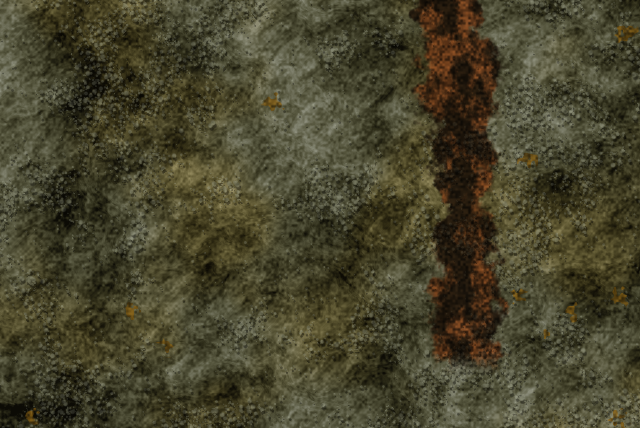
This texture is drawn by a Shadertoy shader. Its source:

```glsl
// Weathered stone wall: pale bare patches, dark moss, crusty grey lichen
// and a vertical rust stain. Layered fractal noise sets the tone, cellular
// rosettes with cast shadows form the lichen, and a ramp gives the colour.

float hash(vec2 cell) {
    uvec2 q = uvec2(ivec2(cell)) * uvec2(1597u, 3571u);
    uint h = (q.x ^ (q.y << 7)) * 74513u;
    h = (h ^ (h >> 15)) * 48271u;
    h = (h ^ (h >> 13)) * 69621u;
    return float((h ^ (h >> 16)) & 65535u) / 65535.0;
}

float noise(vec2 p) {
    vec2 i = floor(p), f = fract(p);
    f = f * f * (3.0 - 2.0 * f);
    return mix(mix(hash(i), hash(i + vec2(1, 0)), f.x),
               mix(hash(i + vec2(0, 1)), hash(i + vec2(1, 1)), f.x), f.y);
}

float fbm(vec2 p, int octaves) {
    float sum = 0.0, weight = 0.5, total = 0.0;
    for (int i = 0; i < octaves; i++) {
        sum += weight * noise(p);
        total += weight;
        weight *= 0.56;
        p = mat2(1.6, 1.2, -1.2, 1.6) * p + 17.3;
    }
    return sum / total;
}

float softSpot(vec2 p, vec2 centre, vec2 size) {
    vec2 d = (p - centre) / size;
    return exp(-dot(d, d));
}

// Broad light and dark regions of the wall
float regions(vec2 p) {
    float light = 0.09 * softSpot(p, vec2(0.69, 0.82), vec2(0.18, 0.32))
                + 0.08 * softSpot(p, vec2(0.68, 0.10), vec2(0.26, 0.24))
                + 0.11 * softSpot(p, vec2(1.25, 0.82), vec2(0.17, 0.27))
                + 0.06 * softSpot(p, vec2(1.42, 0.12), vec2(0.20, 0.30));
    float dark = 0.08 * softSpot(p, vec2(0.36, 0.82), vec2(0.24, 0.20))
               + 0.07 * softSpot(p, vec2(0.14, 0.25), vec2(0.30, 0.36))
               + 0.10 * softSpot(p, vec2(0.86, 0.42), vec2(0.13, 0.20))
               + 0.10 * softSpot(p, vec2(1.50, 0.88), vec2(0.08, 0.18));
    return light - dark;
}

// Irregular round scales, one per jittered cell, thinned out by density
float rosettes(vec2 p, float scale, float density) {
    vec2 q = p * scale, base = floor(q);
    float cover = 0.0;
    for (int y = -1; y <= 1; y++)
    for (int x = -1; x <= 1; x++) {
        vec2 cell = base + vec2(x, y);
        vec2 jitter = vec2(hash(cell + 31.0), hash(cell + 67.0));
        float radius = mix(0.25, 0.6, hash(cell + 101.0));
        float disc = smoothstep(radius, radius * 0.4, length(q - cell - jitter));
        cover = max(cover, disc * step(hash(cell), density));
    }
    return cover;
}

float lichen(vec2 p) {
    float cluster = smoothstep(0.50, 0.74, fbm(p * 9.0 + 40.0, 4));
    float coarse = rosettes(p, 72.0, cluster * 0.75);
    float fine = rosettes(p + 5.0, 125.0, 0.05 + cluster * 0.6);
    return max(coarse, fine * 0.8);
}

// Ragged stain that drifts right on its way down and pinches halfway
float rustStain(vec2 p) {
    float centre = 1.055 + 0.06 * (1.0 - p.y) + 0.05 * (fbm(p * 6.0 + 9.0, 3) - 0.5);
    float halfWidth = 0.072 - 0.035 * softSpot(p.yy, vec2(0.52), vec2(0.06));
    float edge = abs(p.x - centre) - halfWidth + 0.10 * (fbm(p * 28.0, 4) - 0.5);
    return smoothstep(0.014, -0.014, edge) * smoothstep(0.12, 0.18, p.y);
}

// A few scattered crumbs of yellow lichen
float yellowCrumbs(vec2 p) {
    float cover = 0.0;
    for (int i = 0; i < 11; i++) {
        float id = float(i);
        vec2 centre = vec2(1.5 * hash(vec2(id, 3.0)), hash(vec2(id, 8.0)));
        float radius = mix(0.007, 0.018, hash(vec2(id, 14.0)));
        float edge = length(p - centre) - radius + 0.035 * (noise(p * 110.0) - 0.5);
        cover = max(cover, smoothstep(0.003, -0.003, edge));
    }
    return cover;
}

vec3 stoneRamp(float tone) {
    vec3 soot = vec3(0.05, 0.045, 0.02), moss = vec3(0.19, 0.18, 0.10);
    vec3 stone = vec3(0.35, 0.34, 0.24), pale = vec3(0.56, 0.55, 0.47);
    vec3 c = mix(soot, moss, clamp((tone - 0.05) / 0.14, 0.0, 1.0));
    c = mix(c, stone, clamp((tone - 0.19) / 0.16, 0.0, 1.0));
    return mix(c, pale, clamp((tone - 0.35) / 0.21, 0.0, 1.0));
}

void mainImage(out vec4 fragColor, in vec2 fragCoord) {
    vec2 p = fragCoord / iResolution.y;
    vec2 toLight = vec2(-0.003, 0.007);

    // Tone from large patches, lit clumps and fine grain
    float patches = fbm(p * 5.5, 5) - 0.5;
    float clumps = fbm(p * 21.0 + 3.0 * patches, 5);
    float relief = clumps - fbm((p + toLight) * 21.0 + 3.0 * patches, 5);
    float grain = noise(p * 165.0) - 0.5;
    float tone = 0.275 + 0.9 * regions(p) + 0.42 * patches
               + 0.34 * (clumps - 0.5) + 0.4 * relief + 0.16 * grain;
    vec3 color = stoneRamp(tone);
    float warmth = smoothstep(0.35, 0.7, fbm(p * 4.0 + 71.0, 3));
    color *= mix(vec3(0.97, 1.0, 1.02), vec3(1.05, 1.0, 0.80), warmth);

    // Rust: dark core with orange flecks
    float fleck = smoothstep(0.40, 0.66, fbm(p * vec2(24.0, 17.0) + 55.0, 5));
    vec3 rust = mix(vec3(0.10, 0.065, 0.03), vec3(0.37, 0.20, 0.085), fleck);
    float stain = rustStain(p);
    color = mix(color, rust * (1.0 + 1.2 * grain), stain * 0.92);

    // Lichen scales and the shadows they cast
    float scales = lichen(p) * (1.0 - 0.75 * stain);
    float shadow = lichen(p + toLight) * (1.0 - scales);
    color *= 1.0 - 0.38 * shadow;
    vec3 scaleColor = vec3(0.45, 0.46, 0.39) * (0.75 + 0.9 * tone + 0.5 * grain);
    color = mix(color, scaleColor, 0.5 * scales);
    color = mix(color, vec3(0.40, 0.28, 0.05) * (1.0 + grain), 0.75 * yellowCrumbs(p));

    fragColor = vec4(color, 1.0);
}
```
